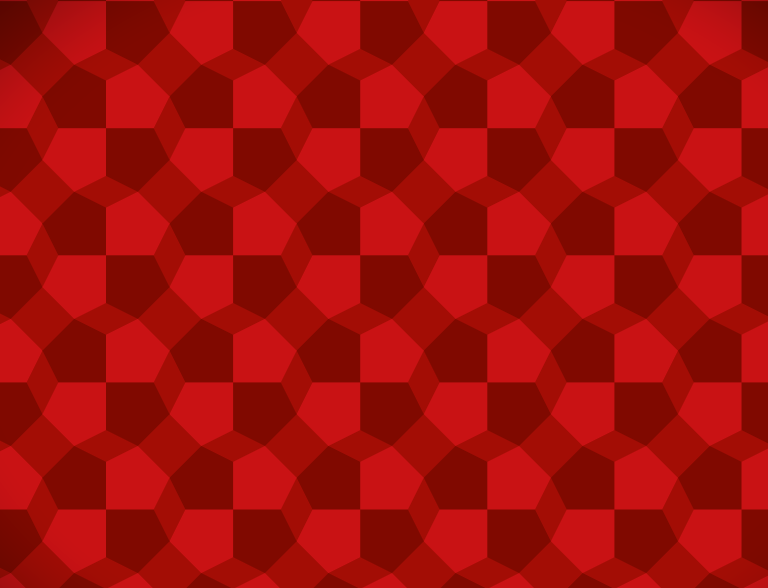
This pattern is drawn by a Shadertoy shader. Its source:

```glsl
// Red geometric tiling: four pentagons pinwheel around each lattice point,
// alternating bright and dark, with rhombi and squares showing between them.
// Each cell is folded into one quadrant and cut by three half-planes.

const float CELL = 0.21616;               // repeat size, in canvas heights
const vec2  LATTICE_POINT = vec2(0.6126, 0.5658); // one pinwheel centre
const float REACH = 0.75;                 // offset of the pentagon's slanted sides
const vec3  BRIGHT = vec3(0.79, 0.07, 0.08);
const vec3  DARK   = vec3(0.50, 0.035, 0.00);
const vec3  GAP    = vec3(0.64, 0.05, 0.02);
const vec2  GLOW_CENTRE = vec2(0.54, 0.46);
const vec2  SHADE_RANGE = vec2(0.57, 0.85); // radii where corner shade fades in
const float SHADE_AMOUNT = 0.4;

// Signed distance to the pentagon, whose other two sides are the cell axes.
float pentagon(vec2 q) {
    float corner = (q.x + q.y - REACH) / sqrt(2.0);
    float sides = max(2.0 * q.x - q.y, 2.0 * q.y - q.x) - REACH;
    return max(corner, sides / sqrt(5.0));
}

// Smoothly blended checker of the four quadrants: 1 where x and y agree in sign.
float quadrantChecker(vec2 p, float pixel) {
    vec2 side = clamp(2.0 * p / pixel, -1.0, 1.0);
    return 0.5 + 0.5 * side.x * side.y;
}

float cornerShade(vec2 uv) {
    float radius = length(uv - GLOW_CENTRE);
    return 1.0 - SHADE_AMOUNT * smoothstep(SHADE_RANGE.x, SHADE_RANGE.y, radius);
}

void mainImage(out vec4 fragColor, in vec2 fragCoord) {
    // Cell coordinates centred on the nearest pinwheel
    vec2 grid = (fragCoord / iResolution.y - LATTICE_POINT) / CELL;
    vec2 p = fract(grid + 0.5) - 0.5;
    float pixel = 1.0 / (iResolution.y * CELL);

    // Pentagons over the gap colour
    vec3 tile = mix(DARK, BRIGHT, quadrantChecker(p, pixel));
    float coverage = clamp(0.5 - pentagon(abs(p)) / pixel, 0.0, 1.0);
    vec3 color = mix(GAP, tile, coverage);

    fragColor = vec4(color * cornerShade(fragCoord / iResolution.xy), 1.0);
}
```
